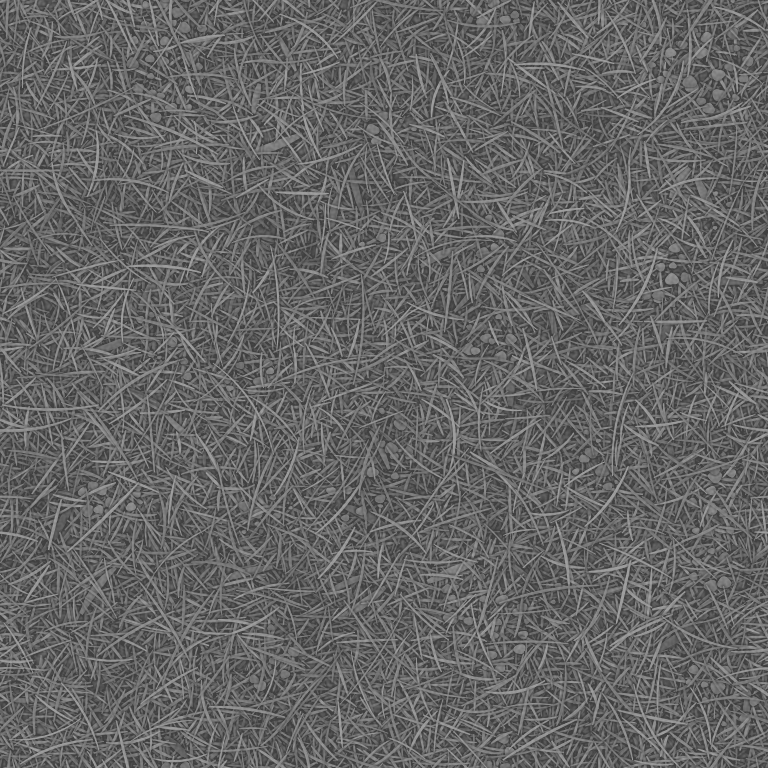
Write a Shadertoy shader that draws this texture map.

```glsl
// Matted dry grass in grey: many layers of thin, slightly bent straws over dark soil.
// Each layer is a jittered grid of tapered strokes with soft contact shadows;
// a few broad leaves and clusters of rounded crumbs lie between the layers.

const float PI = 3.14159265;

// Integer hash of a grid cell (xy) and a seed (z), giving three values in 0..1
vec3 hash3(vec2 cell, float seed) {
    uvec3 v = uvec3(ivec3(vec3(cell, seed)) + 512);
    v = v * 1664525u + 1013904223u;
    v.x += v.y * v.z; v.y += v.z * v.x; v.z += v.x * v.y;
    v ^= v >> 16u;
    v.x += v.y * v.z; v.y += v.z * v.x; v.z += v.x * v.y;
    return vec3(v >> 8u) / 16777216.0;
}

float gradientAt(vec2 cell, vec2 offset, float period, float seed) {
    float angle = 2.0 * PI * hash3(mod(cell, period), seed).x;
    return dot(vec2(cos(angle), sin(angle)), offset);
}

// Tiling gradient noise, about -0.7..0.7
float noise(vec2 uv, float period, float seed) {
    vec2 p = uv * period, c = floor(p), f = p - c;
    vec2 s = f * f * f * (f * (f * 6.0 - 15.0) + 10.0);
    vec2 e = vec2(1.0, 0.0);
    float low = mix(gradientAt(c, f, period, seed),
                    gradientAt(c + e, f - e, period, seed), s.x);
    float high = mix(gradientAt(c + e.yx, f - e.yx, period, seed),
                     gradientAt(c + 1.0, f - 1.0, period, seed), s.x);
    return mix(low, high, s.y);
}

// Lay a shape over the tone: soft shadow around it, then its smooth-edged body
float layOver(float tone, float dist, float shade, float shadow) {
    tone *= 1.0 - shadow * (1.0 - smoothstep(0.0, 0.004, dist));
    return mix(tone, shade, clamp(0.5 - dist * iResolution.y, 0.0, 1.0));
}

// One grid of strokes; width is half the stroke, keep is the share of used cells
float straws(float tone, vec2 uv, float count, float width, float level,
             float keep, float shadow, float seed) {
    vec2 p = uv * count, home = floor(p);
    for (int j = -1; j <= 1; j++)
    for (int i = -1; i <= 1; i++) {
        vec2 cell = home + vec2(i, j);
        vec3 place = hash3(mod(cell, count), seed);
        vec3 form = hash3(mod(cell, count), seed + 60.0);
        if (fract(form.x * 37.0) > keep) continue;

        vec2 d = p - cell - place.xy;
        vec2 dir = vec2(cos(place.z * PI), sin(place.z * PI));
        d = vec2(dot(d, dir), dot(d, vec2(-dir.y, dir.x)));
        d.y += (form.x - 0.5) * 0.5 * (d.x * d.x - 0.15);

        float halfLength = mix(0.35, 0.82, form.y);
        float along = abs(d.x) / halfLength;
        float halfWidth = width * mix(0.7, 1.35, form.z) * (1.0 - 0.55 * min(along * along, 1.0));
        float dist = max(abs(d.y) / count - halfWidth, (abs(d.x) - halfLength) / count);
        float shade = level + 0.14 * (fract(form.y * 53.0) - 0.5)
                    + 0.02 * clamp(d.y / (count * halfWidth), -1.0, 1.0);
        tone = layOver(tone, dist, shade, shadow);
    }
    return tone;
}

// Rounded crumbs, only where the cluster noise is high
float crumbs(float tone, vec2 uv, float count) {
    vec2 p = uv * count, home = floor(p);
    float cluster = noise(uv, 7.0, 150.0);
    for (int j = -1; j <= 1; j++)
    for (int i = -1; i <= 1; i++) {
        vec2 cell = home + vec2(i, j);
        vec3 place = hash3(mod(cell, count), 160.0);
        vec2 d = p - cell - place.xy;
        float radius = mix(0.2, 0.42, place.z) * smoothstep(0.2, 0.36, cluster + 0.12 * (place.x - 0.5));
        if (radius < 0.08) continue;
        float wobble = 0.1 * sin(3.0 * atan(d.y, d.x) + 6.0 * place.x);
        float dist = (length(d * vec2(1.0, 1.2)) - radius * (1.0 + wobble)) / count;
        tone = layOver(tone, dist, 0.49 + 0.08 * (place.y - 0.5) + 0.09 * d.y, 0.3);
    }
    return tone;
}

void mainImage(out vec4 fragColor, in vec2 fragCoord) {
    vec2 uv = fragCoord / iResolution.y;

    // Dark soil with fine litter
    float tone = 0.36 + 0.10 * noise(uv, 90.0, 140.0) + 0.10 * noise(uv, 180.0, 141.0);

    // Straws from the dim bottom to the bright, longer top layers
    for (int k = 0; k < 18; k++) {
        float height = float(k) / 17.0;
        float count = floor(mix(40.0, 24.0, height)) - float(k % 3) * 4.0;
        tone = straws(tone, uv, count, mix(0.0017, 0.0015, height),
                      mix(0.42, 0.55, height), 1.0, 0.15, float(k));
        if (k == 11) tone = straws(tone, uv, 18.0, 0.0045, 0.45, 0.13, 0.3, 30.0);
        if (k == 13) tone = crumbs(tone, uv, 44.0);
    }

    // A few long stalks on top
    tone = straws(tone, uv, 11.0, 0.0016, 0.54, 0.6, 0.2, 40.0);

    // Fine grain and broad, faint unevenness
    tone += 0.07 * noise(uv, 230.0, 142.0);
    tone *= 1.0 + 0.09 * noise(uv, 9.0, 143.0);
    fragColor = vec4(vec3(clamp(tone, 0.25, 0.62)), 1.0);
}
```
